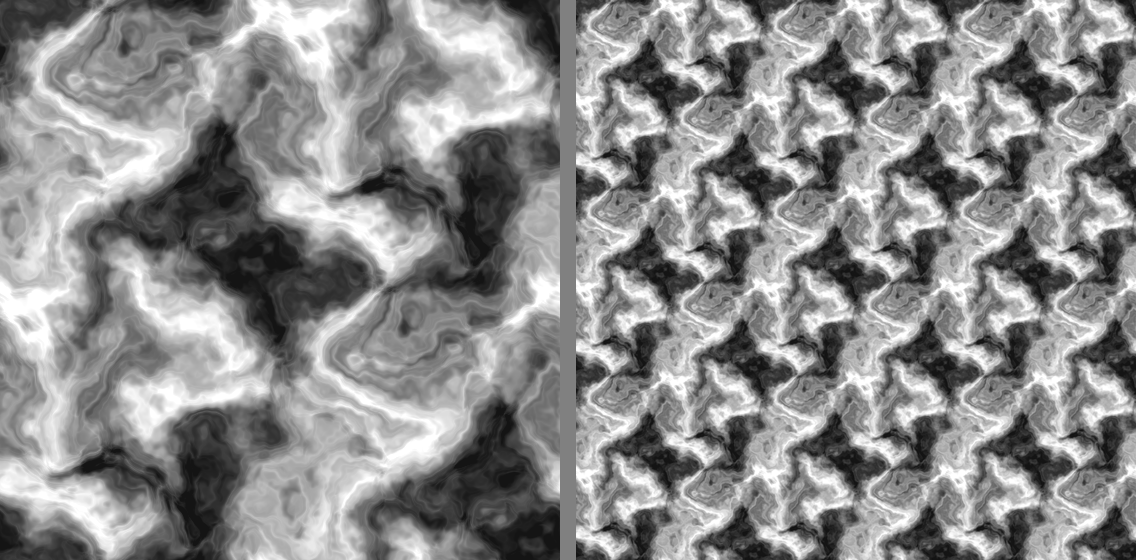
Left: one tile. Right: repeated 3 by 3.
Write a WebGL 1 fragment shader that draws this texture map.

```glsl
precision highp float;
// Tiling grey map of crumpled, ridged turbulence with dark pockets and pale creases.
uniform vec2 u_resolution;

const float TAU = 6.2831853;

float hash(vec2 cell, float seed) {
  vec3 q = fract(cell.xyx * vec3(0.1031, 0.1030, 0.0973) + seed * 0.137);
  q += dot(q, q.yzx + 33.33);
  return fract((q.x + q.y) * q.z);
}

// Projection on the random unit gradient of a lattice corner; the lattice wraps.
float corner(vec2 cell, vec2 offset, float period, float seed) {
  float angle = TAU * hash(mod(cell, period), seed);
  return dot(vec2(cos(angle), sin(angle)), offset);
}

float gradientNoise(vec2 p, float period, float seed) {
  vec2 cell = floor(p);
  vec2 f = p - cell;
  vec2 w = f * f * f * (f * (f * 6.0 - 15.0) + 10.0);
  vec2 e = vec2(1.0, 0.0);
  float low = mix(corner(cell, f, period, seed),
                  corner(cell + e.xy, f - e.xy, period, seed), w.x);
  float high = mix(corner(cell + e.yx, f - e.yx, period, seed),
                   corner(cell + e.xx, f - e.xx, period, seed), w.x);
  return mix(low, high, w.y);
}

// Sums of smooth octaves (x) and folded octaves (y); they repeat over one unit of p.
vec2 octaves(vec2 p, float frequency, float gain, float seed) {
  vec2 sum = vec2(0.0);
  float amplitude = 1.0;
  for (int i = 0; i < 5; i++) {
    vec2 shift = vec2(0.37, 0.71) * (float(i) + seed);
    float n = gradientNoise(p * frequency + shift, frequency, seed + float(i));
    sum += amplitude * vec2(n, abs(n));
    frequency *= 2.0;
    amplitude *= gain;
  }
  return sum;
}

void main() {
  vec2 uv = gl_FragCoord.xy / u_resolution;

  // Diagonal axes: whole repeats, also after a shift by half the tile both ways.
  vec2 p = vec2(uv.x + uv.y, uv.x - uv.y);

  // Smooth displacement, strong enough to fold over, makes feathered creases.
  vec2 warp = vec2(octaves(p, 3.0, 0.47, 11.0).x, octaves(p, 3.0, 0.47, 23.0).x);
  float folds = octaves(p + 0.32 * warp, 2.0, 0.52, 7.0).y;

  float grey = clamp(1.17 - 1.62 * folds, 0.08, 1.0);
  gl_FragColor = vec4(vec3(grey), 1.0);
}
```
